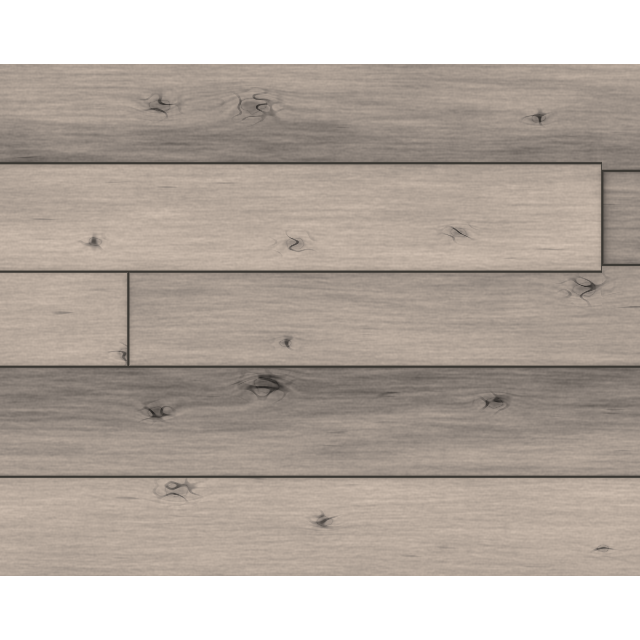
Give the GLSL for this texture, as a Shadertoy shader.

```glsl
vec2 hash2(vec2 p) {
    p = vec2(dot(p, vec2(127.1, 311.7)), dot(p, vec2(269.5, 183.3)));
    return fract(sin(p) * 43758.5);
}

float corner(vec2 cell, vec2 offset, vec2 f) {
    return dot(hash2(cell + offset) * 2.0 - 1.0, f - offset);
}

float gradientNoise(vec2 p) {
    vec2 cell = floor(p), f = fract(p);
    vec2 u = f * f * f * (f * (f * 6.0 - 15.0) + 10.0);
    return mix(mix(corner(cell, vec2(0, 0), f), corner(cell, vec2(1, 0), f), u.x),
               mix(corner(cell, vec2(0, 1), f), corner(cell, vec2(1, 1), f), u.x), u.y);
}

// Brightness of one board; h runs from its lower to its upper edge
float woodTone(vec2 p, float h, float board, vec2 ends, float low, float high) {
    vec2 seed = vec2(board * 17.3, board * 5.7);
    float grainY = p.y + 0.014 * gradientNoise(p * vec2(2.5, 9.0) + seed);
    float knotShade = 0.0;

    // Knots lift the grain so that its lines close into rings
    for (int i = 0; i < 3; i++) {
        vec2 rnd = hash2(vec2(board * 3.1 + 2.0, float(i) + 4.0));
        vec2 knot = vec2((float(i) + 0.15 + 0.7 * rnd.x) / 3.0, mix(ends.x, ends.y, 0.1 + 0.8 * rnd.y));
        float size = 0.005 + 0.007 * fract(rnd.x * 7.0 + rnd.y);
        vec2 d = (p - knot) / (size * vec2(1.7, 1.0));
        float r = length(d) + 0.5 * gradientNoise(p * 90.0 + seed);
        grainY += (rnd.x < 0.5 ? -2.8 : 2.8) * size * exp(-dot(d, d) * 0.22);
        float split = 1.0 - smoothstep(0.02, 0.09, abs(gradientNoise(p * vec2(32.0, 58.0) + seed)));
        knotShade += 0.13 * (1.0 - smoothstep(0.3, 1.1, r));
        knotShade += 0.13 * exp(-abs(r - 1.0) * 6.0);
        knotShade += 0.28 * split * exp(-r * r * 0.35);
    }

    // Weathered gradient, cloudy stains and streaks
    float edge = h + 0.5 * gradientNoise(vec2(p.x * 3.0, grainY * 24.0) + seed);
    float tone = mix(low, high, smoothstep(0.1, 0.9, edge));
    float wear = smoothstep(0.74, 0.5, tone);
    tone += 0.07 * gradientNoise(p * vec2(4.0, 15.0) + seed.yx);
    tone += (0.05 + 0.06 * wear) * gradientNoise(vec2(p.x * 5.0, grainY * 65.0) + seed);
    tone += (0.06 + 0.06 * wear) * gradientNoise(vec2(p.x * 13.0, grainY * 170.0) + seed);

    // Growth lines and fine fibres
    float phase = grainY * 520.0 + 4.0 * gradientNoise(vec2(p.x * 3.0, grainY * 30.0) + seed);
    float bands = 0.5 + 0.5 * gradientNoise(p * vec2(4.0, 20.0) + seed + 9.0);
    tone -= 0.04 * bands * pow(0.5 + 0.5 * sin(phase), 3.0);
    tone += 0.06 * gradientNoise(p * vec2(70.0, 260.0) + seed);
    tone += 0.04 * gradientNoise(p * 240.0);

    // Thin drying cracks
    float crack = smoothstep(0.3, 0.55, gradientNoise(vec2(p.x * 14.0, grainY * 150.0) + seed.yx));
    crack *= smoothstep(0.0, 0.4, gradientNoise(p * vec2(5.0, 22.0) + seed + 31.0));
    return max(tone - (0.14 + 0.1 * wear) * crack - knotShade, 0.16);
}

void mainImage(out vec4 fragColor, in vec2 fragCoord) {
    vec2 p = fragCoord / iResolution.xy;
    float px = 1.0 / iResolution.y;

    // Five rows; the short board at the right is slightly narrower
    float edges[6] = float[](0.9, 0.745, 0.5755, 0.427, 0.255, 0.1);
    if (p.x > 0.941) {
        edges[1] = 0.733;
        edges[2] = 0.586;
    }
    int row = 0;
    float seam = 1.0;
    for (int i = 1; i < 5; i++) {
        if (p.y < edges[i]) row = i;
        seam = min(seam, abs(p.y - edges[i]));
    }
    vec2 ends = vec2(edges[row + 1], edges[row]);
    float h = (p.y - ends.x) / (ends.y - ends.x);

    // End joints split two of the rows
    int board = row;
    float joint = 2.0;
    if (row == 1) {
        joint = 0.941;
        if (p.x > joint) board = 5;
    } else if (row == 2) {
        joint = 0.2005;
        if (p.x < joint) board = 6;
    }

    // Lower and upper brightness of each board
    vec2 tones[7] = vec2[](vec2(0.55, 0.67), vec2(0.74, 0.71), vec2(0.69, 0.64),
        vec2(0.66, 0.51), vec2(0.71, 0.73), vec2(0.60, 0.62), vec2(0.72, 0.71));
    float tone = woodTone(p, h, float(board), ends, tones[board].x, tones[board].y);
    vec3 color = tone * mix(vec3(1.0, 0.93, 0.875), vec3(1.0, 0.92, 0.85), smoothstep(0.5, 0.75, tone));

    // Dark grooves with a soft shadow
    float groove = min(seam, abs(p.x - joint));
    color *= 1.0 - 0.22 * exp(-groove * 300.0);
    if (board == 5) color *= 1.0 - 0.35 * exp(-(p.x - joint) * 160.0);
    color = mix(vec3(0.23, 0.22, 0.20), color, smoothstep(0.0013 - 0.5 * px, 0.0013 + px, groove));

    // White margins above and below
    float inside = smoothstep(-0.5 * px, 0.5 * px, 0.4 - abs(p.y - 0.5));
    fragColor = vec4(mix(vec3(1.0), color, inside), 1.0);
}
```
